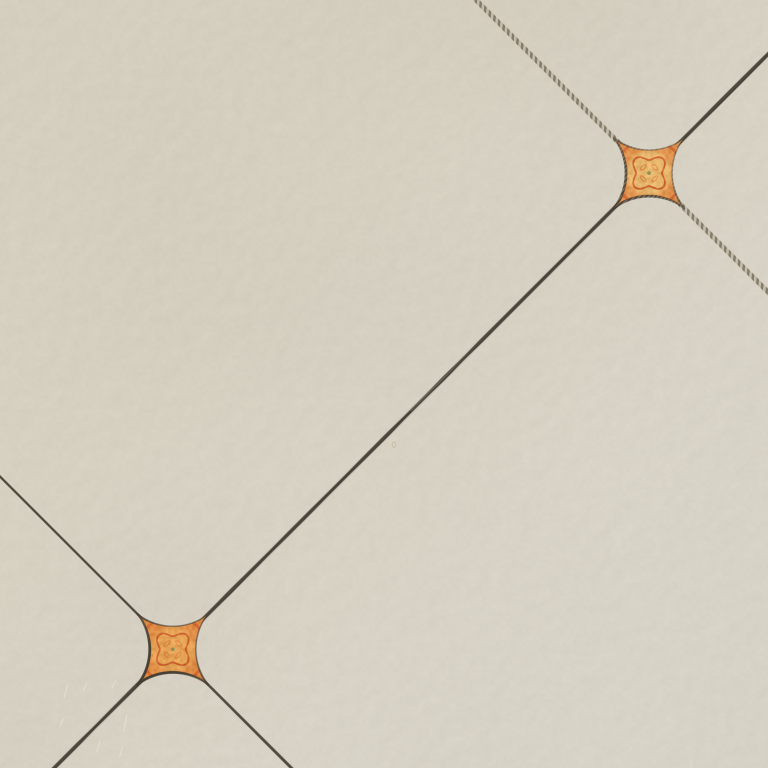
Write a WebGL 1 fragment shader that draws this texture.

```glsl
precision highp float;
uniform vec2 u_resolution;

const float TILE = 0.877;
const vec3 INK = vec3(0.25, 0.225, 0.19);

float hash(vec2 p) {
  vec3 q = fract(vec3(p.xyx) * 0.1031);
  q += dot(q, q.yzx + 33.33);
  return fract((q.x + q.y) * q.z);
}

float noise(vec2 p) {
  vec2 i = floor(p), f = fract(p);
  f = f * f * (3.0 - 2.0 * f);
  return mix(mix(hash(i), hash(i + vec2(1, 0)), f.x),
             mix(hash(i + vec2(0, 1)), hash(i + 1.0), f.x), f.y);
}

// Coverage of a shape from its signed distance
float fill(float d) {
  float px = 0.75 / u_resolution.y;
  return 1.0 - smoothstep(-px, px, d);
}

float segment(vec2 p, vec2 a, vec2 b) {
  vec2 ab = b - a;
  return length(p - a - ab * clamp(dot(p - a, ab) / dot(ab, ab), 0.0, 1.0));
}

// Glazed surface: slow tint drift, faint relief and fine grain
vec3 glaze(vec2 p) {
  vec3 col = mix(vec3(0.835, 0.812, 0.752), vec3(0.842, 0.826, 0.775),
                 smoothstep(-0.5, 0.8, p.x - p.y));
  float relief = noise(p * 75.0) - noise(p * 75.0 + vec2(0.35, -0.35));
  col += 0.012 * (noise(p * 5.0) - 0.5) + 0.014 * relief;
  return col + 0.012 * (noise(p * 230.0) - 0.5);
}

// Small painted inset with a lobed frame and four petals
vec3 ornament(vec2 s, float warmth) {
  vec2 a = abs(s);
  float r = length(s);
  float lobes = cos(4.0 * atan(a.y, a.x + 1e-5));
  vec3 red = vec3(0.79, 0.35, 0.16);
  vec3 col = mix(vec3(0.91, 0.74, 0.46), vec3(0.90, 0.64, 0.34), warmth);
  col = mix(col, vec3(0.86, 0.50, 0.24), 0.65 * smoothstep(0.025, 0.034, r));
  float frame = abs(r - 0.0215 + 0.0045 * lobes);
  col = mix(col, red, 0.85 * fill(frame - 0.0014));
  col = mix(col, red, 0.7 * fill(abs(r - 0.044) - 0.002));
  float petal = length((a - 0.0075) * mat2(0.7071, -0.7071, 0.7071, 0.7071)
                       * vec2(0.6, 1.3));
  col = mix(col, vec3(0.84, 0.47, 0.23), 0.7 * fill(abs(petal - 0.0028) - 0.0007));
  col = mix(col, vec3(0.50, 0.53, 0.30), fill(r - 0.0024));
  return col + 0.1 * (noise(s * 260.0 + 40.0) - 0.5);
}

void main() {
  vec2 p = gl_FragCoord.xy / u_resolution;
  vec3 col = glaze(p);

  // Diagonal grid: w runs across the falling and the rising joints
  vec2 o = p - vec2(0.225, 0.1545);
  vec2 w = vec2(o.x + o.y, o.x - o.y) * 0.7071;
  vec2 id = floor(w / TILE + 0.5);
  vec2 f = w - id * TILE;

  // Rising joints, with a worn sheen
  float wear = noise(vec2(w.x * 28.0, id.y + 9.0));
  float sheen = 0.4 * exp(-pow((f.x + 0.41) / 0.07, 2.0)) + 0.15 * wear;
  vec3 joint = mix(INK, vec3(0.62, 0.58, 0.52), sheen * fill(abs(f.y + 0.0006) - 0.0008));
  float rising = fill(abs(f.y) - 0.0018 - 0.0007 * wear);
  col = mix(col, vec3(0.67, 0.64, 0.59), 0.4 * fill(abs(f.y) - 0.0034));
  col = mix(col, joint, 0.95 * rising);

  // Falling joints alternate between plain ink and pale twisted cord
  float corded = mod(id.x, 2.0);
  float plain = fill(abs(f.x) - 0.0015 - 0.002 * clamp(w.y, 0.0, 0.3));
  col = mix(col, INK, (1.0 - corded) * 0.9 * plain);
  float twist = abs(fract((w.y + 0.8 * f.x) / 0.0085) - 0.5) * 2.0;
  vec3 cord = mix(vec3(0.48, 0.45, 0.38), vec3(0.76, 0.73, 0.66),
                  smoothstep(0.25, 0.75, twist));
  col = mix(col, cord, corded * 0.9 * fill(abs(f.x) - 0.0032));

  // Four-pointed inset bounded by concave arcs
  vec2 s = vec2(f.x + f.y, f.x - f.y) * 0.7071;
  vec2 a = abs(s);
  float arcs = 0.076 - min(length(a - vec2(0.106, 0.0)), length(a - vec2(0.0, 0.106)));
  float star = max(arcs, max(a.x, a.y) - 0.0455);
  col = mix(col, ornament(s, 1.0 - 0.75 * corded), fill(star));

  // Outline is heavier on the left and below, beaded near cord
  float shade = smoothstep(-0.03, 0.03, -s.x - s.y);
  float beads = abs(fract((s.x - s.y) / 0.006) - 0.5) * 2.0;
  float strength = mix(0.6, 0.95, shade) * (1.0 - 0.4 * corded * beads);
  col = mix(col, INK, strength * fill(abs(star) - mix(0.0009, 0.0018, shade)));

  // Pale scratches in the glaze
  for (int i = 0; i < 7; i++) {
    float k = float(i);
    vec2 start = vec2(0.045 + 0.15 * hash(vec2(k, 3.0)), 0.11 * hash(vec2(k, 8.0)));
    vec2 end = start + vec2(0.004, 0.008 + 0.014 * hash(vec2(k, 5.0)));
    col = mix(col, vec3(0.93, 0.92, 0.88), 0.55 * fill(segment(p, start, end) - 0.0007));
  }

  // Tan fleck beside the long joint
  float fleck = length((p - vec2(0.513, 0.421)) * vec2(1.3, 0.9));
  col = mix(col, vec3(0.76, 0.70, 0.58), 0.6 * fill(abs(fleck - 0.003) - 0.0008));

  gl_FragColor = vec4(col, 1.0);
}
```
